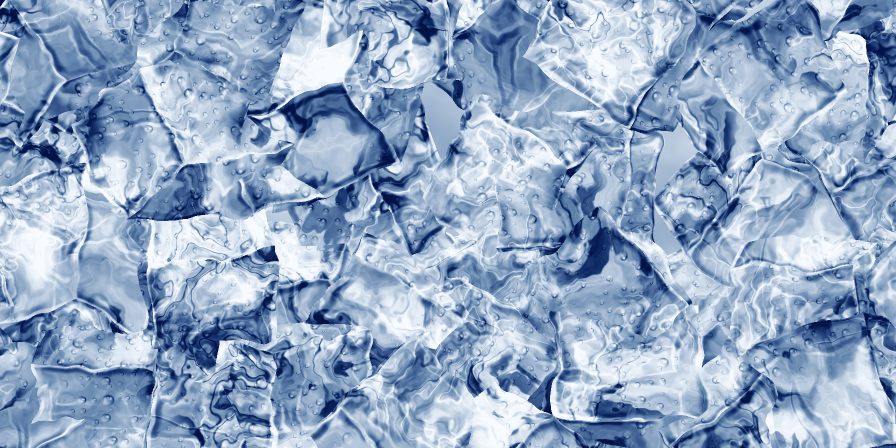
Give the GLSL for this texture, as a WebGL 2 fragment shader.

```glsl
#version 300 es
precision highp float;
// A heap of clear blue ice cubes with refracted streaks, melt drops and glints.
uniform vec2 u_resolution;
out vec4 fragColor;

float hash(vec2 p) {
  vec3 q = fract(vec3(p.xyx) * 0.1031);
  q += dot(q, q.yzx + 33.33);
  return fract((q.x + q.y) * q.z);
}

float noise(vec2 p) {
  vec2 i = floor(p), f = fract(p);
  f = f * f * (3.0 - 2.0 * f);
  return mix(mix(hash(i), hash(i + vec2(1, 0)), f.x),
             mix(hash(i + vec2(0, 1)), hash(i + vec2(1, 1)), f.x), f.y);
}

float fbm(vec2 p) {
  float sum = 0.0, amp = 0.533;
  for (int i = 0; i < 4; i++) {
    sum += amp * noise(p);
    p = mat2(1.6, 1.2, -1.2, 1.6) * p + 7.3;
    amp *= 0.5;
  }
  return sum;
}

mat3 orient(vec3 a) {
  vec3 c = cos(a), s = sin(a);
  return mat3(c.x, s.x, 0, -s.x, c.x, 0, 0, 0, 1)
       * mat3(1, 0, 0, 0, c.y, s.y, 0, -s.y, c.y)
       * mat3(c.z, 0, -s.z, 0, 1, 0, s.z, 0, c.z);
}

// Distance from a point on a box face to the nearest edge of that face
float edgeDistance(vec3 q, vec3 size, vec3 axis) {
  vec3 gap = size - abs(q) + axis * 9.0;
  return min(gap.x, min(gap.y, gap.z));
}

// Melt drops: shaded rim, bright far side and a small glint
float drops(vec2 p, float seed) {
  vec2 cell = floor(p), key = cell + seed;
  vec2 d = fract(p) - 0.5 - 0.4 * (vec2(hash(key), hash(key + 31.7)) - 0.5);
  float radius = mix(0.12, 0.3, hash(key + 57.1));
  float r = length(d) / radius;
  float inside = 1.0 - smoothstep(0.8, 1.1, r);
  float side = dot(d, vec2(0.5, -0.8)) / radius;
  float glint = 1.0 - smoothstep(0.15, 0.45, length(d / radius - vec2(-0.3, 0.4)));
  float rim = smoothstep(0.5, 0.9, r) * inside;
  return step(0.35, hash(key + 83.9)) * (inside * side * 0.3 - rim * 0.16 + glint * 0.3);
}

float iceTone(vec2 p) {
  vec2 ray = p + 0.036 * (vec2(noise(p * 10.0), noise(p * 10.0 + 40.0)) - 0.5);
  ray += 0.012 * (vec2(noise(p * 34.0), noise(p * 34.0 + 40.0)) - 0.5);
  vec2 home = floor(p / 0.25);
  float nearest = 1e3, seed = 0.0;
  vec3 front, back, frontAxis, backAxis, size, normal;

  // Nearest tilted box among the neighbouring cells
  for (int k = 0; k < 25; k++) {
    vec2 cell = home + vec2(k % 5 - 2, k / 5 - 2);
    vec3 r = vec3(hash(cell + 11.3), hash(cell + 47.9), hash(cell + 71.1));
    vec3 r2 = vec3(hash(cell + 93.7), hash(cell + 127.3), hash(cell + 151.9));
    vec2 centre = (cell + 0.5 + 0.8 * (r.xy - 0.5)) * 0.25;
    mat3 turn = orient((r2 - 0.5) * vec3(1.5, 1.5, 1.6));
    vec3 h = 0.125 + 0.045 * r2.yzx;
    vec3 dir = turn * vec3(0, 0, -1) + 1e-5;
    vec3 start = turn * vec3(ray - centre, 1.0 - 0.3 * r.z);
    vec3 mid = -start / dir, span = abs(h / dir);
    vec3 enter = mid - span, leave = mid + span;
    float tin = max(enter.x, max(enter.y, enter.z));
    float tout = min(leave.x, min(leave.y, leave.z));
    if (tin < tout && tin < nearest) {
      nearest = tin;
      seed = floor(r.z * 90.0) + 1.0;
      size = h;
      front = start + dir * tin;
      back = start + dir * tout;
      frontAxis = step(vec3(tin), enter);
      backAxis = step(leave, vec3(tout));
      normal = transpose(turn) * (-sign(dir) * frontAxis);
    }
  }
  if (nearest > 100.0) return 0.74 + 0.4 * (fbm(p * 6.0) - 0.5);

  // Screen-scaled detail coordinates, shifted per face, and refraction warp
  float face = dot(frontAxis, vec3(1, 2, 3));
  float spin = 6.3 * hash(vec2(seed, face + 5.0));
  vec2 uv = mat2(cos(spin), sin(spin), -sin(spin), cos(spin)) * p * vec2(1.0, 0.85);
  uv += seed * 1.37 + face * 5.1;
  vec2 warp = vec2(fbm(uv * 9.0), fbm(uv * 9.0 + 23.0)) - 0.5;
  float flow = fbm(uv * 11.0 + warp * 3.0);
  float busy = 0.2 + 0.8 * smoothstep(0.35, 0.65, noise(uv * 6.0 + 9.0));
  float deep = smoothstep(0.4, 0.75, noise(p * 7.0 + 5.0));

  // Face light and cloudy interior
  float tone = 0.59 + 0.15 * dot(normal, vec3(-0.3, 0.75, 0.5));
  tone += 0.18 * (hash(vec2(seed, face)) - 0.5);
  tone += 0.3 * (smoothstep(0.3, 0.7, flow) - 0.5);
  tone += 0.035 * busy * sin(flow * 55.0);

  // Dark and bright refracted streaks, deepest in a few clusters
  float vein = 1.0 - abs(2.0 * noise(uv * vec2(17.0, 30.0) + warp * 6.0) - 1.0);
  float glare = 1.0 - abs(2.0 * noise(uv * vec2(20.0, 34.0) + warp * 6.0 + 61.0) - 1.0);
  tone -= (0.13 + 0.3 * deep) * busy * smoothstep(0.82, 0.97, vein);
  tone += 0.22 * busy * smoothstep(0.84, 0.97, glare);
  float pit = fbm(uv * 19.0 + warp * 4.0 + 17.0);
  tone -= (0.08 + 0.4 * deep) * smoothstep(0.56, 0.66, pit);
  tone += 0.24 * smoothstep(0.58, 0.8, noise(uv * 8.0 + warp * 2.0 + 37.0));
  tone += 0.42 * busy * (fbm(uv * 60.0 + warp * 6.0) - 0.5);

  // Near edges catch light beside a broken dark band; far edges show through
  float edge = edgeDistance(front, size, frontAxis) + 0.03 * warp.x;
  float far = edgeDistance(back, size, backAxis) + 0.09 * warp.y;
  float broken = smoothstep(0.4, 0.65, noise(uv * 16.0 + 3.0));
  float lit = 0.3 + 0.7 * smoothstep(0.35, 0.6, noise(uv * 22.0 + 13.0));
  tone -= 0.3 * broken * smoothstep(0.002, 0.009, edge) * (1.0 - smoothstep(0.012, 0.028, edge));
  tone += 0.2 * lit * (1.0 - smoothstep(0.002, 0.009, edge));
  tone -= 0.17 * broken * (1.0 - smoothstep(0.003, 0.012, abs(far - 0.012)));
  tone += 0.14 * lit * (1.0 - smoothstep(0.002, 0.007, abs(far - 0.026)));

  float wet = smoothstep(0.32, 0.52, noise(uv * 5.0 + 71.0));
  return tone + wet * (drops(uv * 23.0, seed) + 0.8 * drops(uv * 39.0 + 0.5, seed + 19.0));
}

// Navy shadows through steel blue to white
vec3 iceColour(float t) {
  vec3 c = mix(vec3(0.01, 0.07, 0.27), vec3(0.06, 0.17, 0.40), clamp(t / 0.17, 0.0, 1.0));
  c = mix(c, vec3(0.25, 0.38, 0.58), clamp((t - 0.17) / 0.2, 0.0, 1.0));
  c = mix(c, vec3(0.41, 0.54, 0.69), clamp((t - 0.37) / 0.15, 0.0, 1.0));
  c = mix(c, vec3(0.71, 0.78, 0.86), clamp((t - 0.52) / 0.25, 0.0, 1.0));
  c = mix(c, vec3(0.87, 0.91, 0.95), clamp((t - 0.77) / 0.15, 0.0, 1.0));
  return mix(c, vec3(0.97, 0.98, 1.0), clamp((t - 0.92) / 0.2, 0.0, 1.0));
}

void main() {
  // Four samples per pixel smooth every silhouette
  vec3 colour = vec3(0);
  for (int i = 0; i < 4; i++) {
    vec2 offset = vec2(i % 2, i / 2) * 0.5 - 0.25;
    colour += iceColour(iceTone((gl_FragCoord.xy + offset) / u_resolution.y));
  }
  fragColor = vec4(colour * 0.25, 1.0);
}
```
